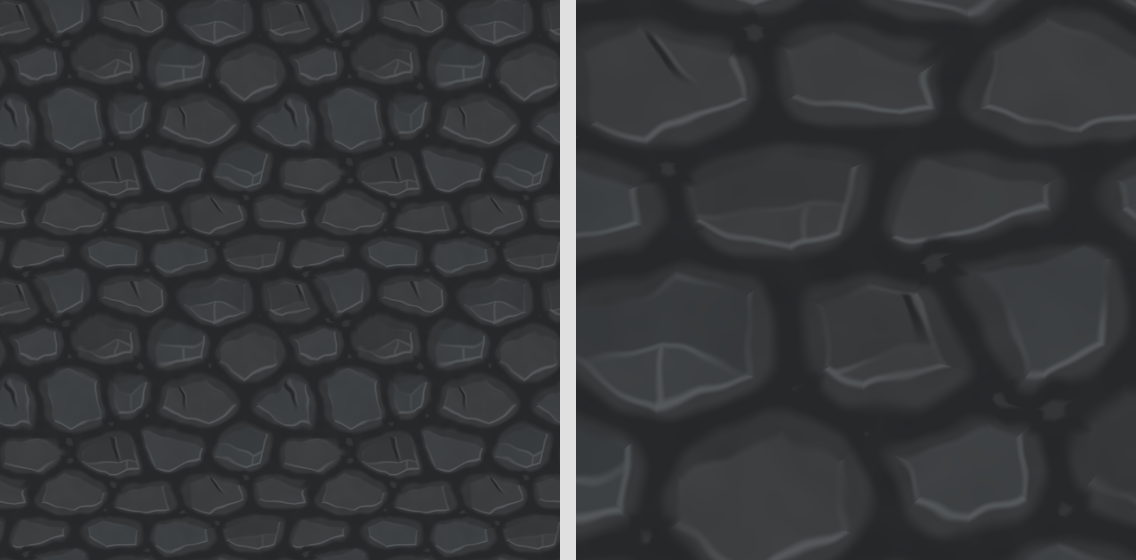
Left, the full canvas; right, a detail of the centre.
This texture is drawn by a Shadertoy shader. Its source:

```glsl
// Dark dry-stone wall: staggered, bevelled stones with chipped bright edges, in 2 x 2 tiles.

const float TILES = 2.0;               // repeats across and down
const vec2  STONES = vec2(4.0, 6.0);   // stones per row, rows per tile
const vec2  JITTER = vec2(0.55, 0.30); // scatter of the stone centres
const vec2  FLATTEN = vec2(1.0, 2.1);  // metric that keeps joints near horizontal
const float SIZE_SPREAD = 0.45;        // difference in stone size
const float ROW_SPREAD = 0.22;         // difference in row height
const float WOBBLE = 0.13;             // waviness of the outlines
const float JOINT = 0.085;             // half width of a joint, in row heights
const float ROUNDING = 0.26;
const vec2  BEVEL = vec2(0.15, 0.29);  // narrowest and widest bevel
const float LINE = 0.022;              // half width of the bright edges
const float PEBBLE = 0.11;             // size of the fillers between stones
const vec3  MORTAR_COLOR = vec3(0.150, 0.157, 0.165);
const vec3  BEVEL_COLOR  = vec3(0.208, 0.216, 0.220);
const vec3  FACE_COLOR   = vec3(0.240, 0.254, 0.263);
const vec3  WARM_COLOR   = vec3(0.234, 0.238, 0.241);
const vec3  EDGE_COLOR   = vec3(0.345, 0.358, 0.365);

vec3 hash3(vec2 p) {
    vec3 q = fract(p.xyx * vec3(0.1031, 0.1030, 0.0973));
    q += dot(q, q.yxz + 33.33);
    return fract((q.xxy + q.yzz) * q.zyx);
}

float corner(vec2 cell, vec2 offset, float period) {
    vec2 gradient = hash3(mod(cell, period) + period * 3.7).xy * 2.0 - 1.0;
    return dot(gradient, offset);
}

// Gradient noise that wraps once per tile
float noise(vec2 t, float period) {
    vec2 p = t * period, i = floor(p), f = p - i;
    vec2 u = f * f * f * (f * (f * 6.0 - 15.0) + 10.0), e = vec2(1.0, 0.0);
    return mix(mix(corner(i, f, period), corner(i + e.xy, f - e.xy, period), u.x),
               mix(corner(i + e.yx, f - e.yx, period), corner(i + e.xx, f - e.xx, period), u.x), u.y);
}

float smoothMin(float a, float b, float k) {
    float h = max(k - abs(a - b), 0.0) / k;
    return min(a, b) - h * h * k * 0.25;
}

// Centre (xy) and weight (z) of a stone, in row heights
vec3 stone(vec2 cell) {
    vec3 r = hash3(mod(cell, STONES) + 11.0) - 0.5;
    vec2 centre = cell + 0.5 + JITTER * r.xy + vec2(0.5 * mod(cell.y, 2.0), 0.0);
    return vec3(centre * vec2(STONES.y / STONES.x, 1.0), SIZE_SPREAD * r.z);
}

float power(vec2 p, vec3 s) {
    vec2 d = p - s.xy;
    return dot(FLATTEN * d, d) - s.z;
}

void mainImage(out vec4 fragColor, in vec2 fragCoord) {
    vec2 t = fragCoord / iResolution.xy * TILES;
    float pixel = TILES * STONES.y / iResolution.y;
    float wave = 6.2831853 * t.y;
    vec2 p = STONES.y * (t + vec2(0.0, ROW_SPREAD * sin(wave - 0.9) / 6.2831853));
    p += WOBBLE * vec2(noise(t, 11.0), noise(t + 0.37, 13.0));
    float grain = noise(t, 23.0), patches = noise(t + 0.61, 9.0);

    // Stone that owns this point
    vec2 home = floor(p * vec2(STONES.x / STONES.y, 1.0)), own = home;
    float best = 1e3;
    for (int j = -1; j <= 1; j++)
    for (int i = -2; i <= 2; i++) {
        vec2 cell = home + vec2(i, j);
        float d = power(p, stone(cell));
        if (d < best) { best = d; own = cell; }
    }
    vec3 self = stone(own);
    vec2 id = mod(own, STONES), side = vec2(0.0, 1.0);

    // Distances to the joints, the rounded outline and the flat face
    float near1 = 9.0, near2 = 9.0, outline = 9.0, face = 9.0;
    for (int j = -2; j <= 2; j++)
    for (int i = -2; i <= 2; i++) {
        if (i == 0 && j == 0) continue;
        vec3 other = stone(own + vec2(i, j));
        vec2 across = FLATTEN * (other.xy - self.xy);
        float d = (power(p, other) - best) / (2.0 * length(across));
        near2 = min(near2, max(near1, d));
        near1 = min(near1, d);
        outline = smoothMin(outline, d, ROUNDING);
        float inset = mix(BEVEL.x, BEVEL.y, hash3(id * 5.0 + vec2(i, j) + 40.0).x);
        if (d - inset < face) { face = d - inset; side = normalize(across); }
    }
    float filler = PEBBLE * smoothstep(0.02, 0.22, noise(t + 0.23, 7.0));
    outline = min(outline, near2 - filler);
    face = min(face, outline - 0.09) + 0.045 * grain;

    // Faces: tint, brushed tone and bent ridges with a stem
    vec3 r = hash3(id + 71.0), r2 = hash3(id + 143.0);
    vec2 q = p - self.xy + 0.05 * grain;
    vec3 top = mix(FACE_COLOR, WARM_COLOR, r.z) + 0.016 * patches + 0.010 * grain;
    float aaLine = max(LINE, 0.6 * pixel);
    float slope = mix(-0.7, 0.7, r2.x), offset = 0.5 * (r2.y - 0.5);
    float bend = (q.y + 0.04 - slope * abs(q.x - offset)) / sqrt(1.0 + slope * slope);
    float stem = max(abs(q.x - offset), bend);
    float ridge = 1.0 - smoothstep(0.0, 2.0 * aaLine, min(abs(bend), stem));
    float faceted = step(r.x, 0.38);
    top -= faceted * 0.022 * smoothstep(-0.03, 0.03, bend);
    top = mix(top, EDGE_COLOR, faceted * ridge * smoothstep(-0.35, 0.3, patches) * 0.65);

    // Short tapering cracks
    float lean = q.x - 0.5 * (r2.z - 0.5) + 0.45 * q.y;
    float taper = smoothstep(-0.12, 0.15, q.y) * step(0.76, r.y);
    top = mix(top, EDGE_COLOR, 0.4 * taper * (1.0 - smoothstep(0.0, 0.04, abs(lean - 0.07))));
    top = mix(top, MORTAR_COLOR, taper * (1.0 - smoothstep(0.01, 0.055, abs(lean))));

    // Bevels, then bright worn edges, strongest at the lower right
    float light = dot(side, normalize(vec2(0.5, -0.85)));
    vec3 color = BEVEL_COLOR + 0.010 * light + 0.016 * grain;
    color = mix(color, top, smoothstep(-0.03, 0.03, face));
    float wear = smoothstep(-0.35, 0.35, patches + 0.3 * light) * (0.6 + 0.3 * light);
    color = mix(color, EDGE_COLOR, wear * (1.0 - smoothstep(0.0, 2.0 * aaLine, abs(face))));

    // Joints with soft shade and small fillers
    vec3 joint = MORTAR_COLOR + 0.010 * grain;
    joint = mix(joint, BEVEL_COLOR, 0.85 * smoothstep(0.0, 0.05, filler - near2 - 0.02));
    color = mix(joint, color, smoothstep(JOINT - 0.05, JOINT + 0.06, outline + 0.03 * grain));
    fragColor = vec4(color, 1.0);
}
```
